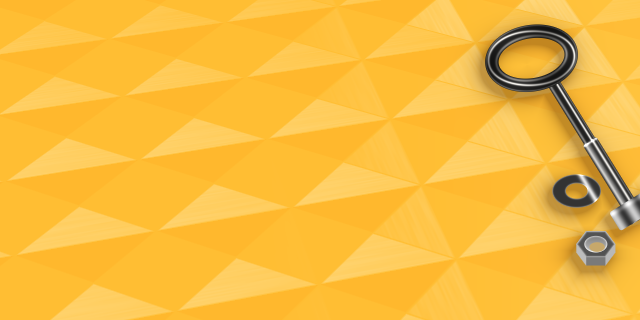
A Shadertoy shader for this background:

```glsl
// Amber field of brushed pyramids in perspective, with a chrome eye bolt, washer and nut.

float hash(vec2 p) { return fract(sin(dot(p, vec2(127.1, 311.7))) * 43758.5453); }

float noise(vec2 p) {
    vec2 i = floor(p), f = fract(p);
    f = f * f * (3.0 - 2.0 * f);
    return mix(mix(hash(i), hash(i + vec2(1, 0)), f.x),
               mix(hash(i + vec2(0, 1)), hash(i + vec2(1, 1)), f.x), f.y);
}

// Edge coverage, one pixel wide
float cover(float d) { return clamp(0.5 - d * iResolution.y, 0.0, 1.0); }

float bell(float x, float width) { return exp(-x * x / (width * width)); }

// Distance functions
float ellipse(vec2 p, vec2 r) {
    float k = length(p / r);
    return k * (k - 1.0) / max(length(p / (r * r)), 0.001);
}

float box(vec2 p, vec2 b) {
    vec2 d = abs(p) - b;
    return length(max(d, 0.0)) + min(max(d.x, d.y), 0.0);
}

float hexagon(vec2 p, float r) {
    p = abs(p * vec2(1.0, 1.3));
    return (max(p.y, 0.866 * p.x + 0.5 * p.y) - r) / 1.15;
}

// Local frames of the parts, y pointing down
vec2 ringFrame(vec2 p) { return mat2(0.985, 0.174, -0.174, 0.985) * (p - vec2(1.661, 0.182)); }

vec2 boltFrame(vec2 p) {
    vec2 axis = vec2(0.527, 0.85), q = p - vec2(1.727, 0.255);
    return vec2(dot(q, vec2(axis.y, -axis.x)), dot(q, axis));
}

float ring(vec2 p) { return abs(ellipse(ringFrame(p), vec2(0.125, 0.083))) - 0.021; }

float shaftWidth(float along) { return mix(0.020, 0.025, smoothstep(0.215, 0.225, along)); }

float shaft(vec2 p) {
    vec2 q = boltFrame(p);
    return box(q - vec2(0, 0.25), vec2(shaftWidth(q.y), 0.26));
}

float flange(vec2 p) { return box(boltFrame(p) - vec2(0.004, 0.475), vec2(0.062, 0.026)) - 0.008; }

float washer(vec2 p) {
    p -= vec2(1.802, 0.597);
    return max(ellipse(p, vec2(0.076, 0.052)), -ellipse(p, vec2(0.034, 0.024)));
}

float nut(vec2 p) {
    p -= vec2(1.862, 0.763);
    p.y -= clamp(p.y, 0.0, 0.026);
    return hexagon(p, 0.053);
}

float hardware(vec2 p) {
    return min(min(min(ring(p), shaft(p)), flange(p)), min(washer(p), nut(p)));
}

// Reflection bands across a polished bar, n from -1 to 1
vec3 chrome(float n, float shift) {
    float tone = 0.13 + 0.8 * bell(n - 0.25 - shift, 0.17) + 0.4 * bell(n + 0.68, 0.2)
               + 0.25 * bell(n - 0.85, 0.12);
    return tone * vec3(1.0, 0.99, 0.97);
}

vec3 pyramids(vec2 p) {
    // Undo the perspective to get one unit cell per pyramid
    vec3 h = inverse(mat3(0.3763, -0.0504, 0.01855,
                          0.0242, 0.1635, -0.0507,
                          0.3411, 0.1224, 1.0)) * vec3(p, 1.0);
    vec2 uv = h.xy / h.z, f = fract(uv) - 0.5;
    float soft = 0.012 + 3.0 / iResolution.y;
    float front = clamp((f.y - abs(f.x)) / soft, 0.0, 1.0) * clamp((0.5 - f.y) / soft, 0.0, 1.0);
    float side = clamp((f.x - abs(f.y)) / soft, 0.0, 1.0) * clamp((0.5 - f.x) / soft, 0.0, 1.0);
    float back = clamp((-f.y - abs(f.x)) / soft, 0.0, 1.0);

    vec3 col = mix(vec3(1.0, 0.745, 0.2), vec3(1.0, 0.72, 0.175), back);
    col += vec3(0.0, 0.02, 0.04) * smoothstep(1.2, 2.0, p.x);
    float grainX = noise(uv * vec2(3, 55)) - 0.5, grainY = noise(uv * vec2(60, 3)) - 0.5;
    float frontLight = mix(0.42, 0.78, smoothstep(0.0, 0.5, p.y)) + 0.18 * grainX - 0.25 * f.x;
    float sideLight = smoothstep(0.8, 1.6, p.x) * (0.65 - 0.4 * p.y + 0.25 * grainY);
    col = mix(col, vec3(1.0, 0.83, 0.44), front * frontLight);
    return mix(col, vec3(1.0, 0.87, 0.56), side * sideLight);
}

void mainImage(out vec4 fragColor, in vec2 fragCoord) {
    vec2 p = fragCoord / iResolution.y;
    p.y = 1.0 - p.y;
    vec3 col = pyramids(p);

    // Soft shadow, down and to the left
    float shade = exp(-max(hardware(p - vec2(-0.014, 0.02)), 0.0) / 0.022);
    col *= mix(vec3(1), vec3(0.68, 0.62, 0.5), 0.75 * shade);

    // Washer with a diagonal glint
    vec2 w = p - vec2(1.802, 0.597);
    float glint = bell(w.x - 0.6 * w.y - 0.043, 0.010);
    col = mix(col, vec3(0.2 + 0.7 * glint + 0.3 * bell(washer(p), 0.003)), cover(washer(p)));

    // Nut: shaded sides, top face, bore
    vec2 n = p - vec2(1.862, 0.763);
    float sides = mix(0.74, 0.48, smoothstep(-0.032, -0.028, n.x)) + 0.24 * smoothstep(0.028, 0.032, n.x);
    col = mix(col, vec3(sides), cover(nut(p)));
    float top = hexagon(n, 0.053);
    col = mix(col, vec3(0.32 + 0.4 * bell(top, 0.004)), cover(top));
    float bore = ellipse(n, vec2(0.036, 0.026));
    col = mix(col, vec3(0.62 + 5.0 * n.y + 0.25 * bell(bore, 0.004)), cover(bore));
    col = mix(col, vec3(0.78, 0.66, 0.42), cover(ellipse(n - vec2(0.004, 0.009), vec2(0.024, 0.015))));

    // Shaft: dark shank, then a brighter sleeve
    vec2 b = boltFrame(p);
    float across = b.x / shaftWidth(b.y), sleeve = smoothstep(0.219, 0.223, b.y);
    vec3 metal = chrome(across, 0.12) + sleeve * 0.4 * bell(across + 0.45, 0.35);
    metal += 0.6 * bell(b.y - 0.223, 0.004);
    col = mix(col, metal, cover(shaft(p)));

    // Flange facets
    float facet = 0.5 + 0.3 * cos(b.x * 110.0) + 0.2 * bell(b.y - 0.45, 0.008);
    col = mix(col, vec3(facet), cover(flange(p)));

    // Ring with highlights that drift around it
    vec2 r = ringFrame(p);
    float turn = atan(r.y / 0.083, r.x / 0.125);
    float radial = ellipse(r, vec2(0.125, 0.083)) / 0.021;
    vec3 ringColor = chrome(radial, 0.3 * sin(2.0 * turn + 0.6)) * (0.8 + 0.25 * cos(3.0 * turn));
    col = mix(col, ringColor, cover(ring(p)));

    fragColor = vec4(clamp(col, 0.0, 1.0), 1.0);
}
```
